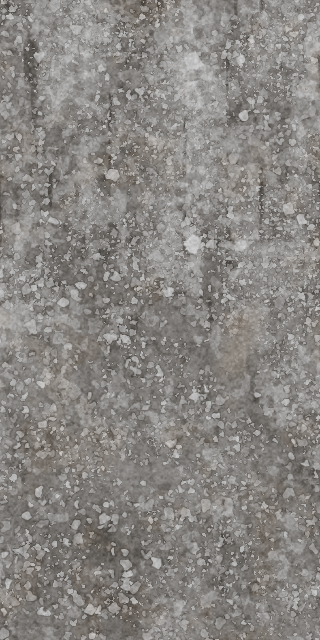
Reproduce this texture procedurally as a Shadertoy shader.

```glsl
// Weathered grey concrete with crusty lichen, pale round spots, dark stains and streaks.

float hash(vec2 p) {
    vec3 q = fract(p.xyx * vec3(0.1031, 0.1130, 0.0973));
    q += dot(q, q.yzx + 33.33);
    return fract((q.x + q.y) * q.z);
}

float noise(vec2 p) {
    vec2 i = floor(p), f = fract(p);
    f = f * f * (3.0 - 2.0 * f);
    return mix(mix(hash(i), hash(i + vec2(1, 0)), f.x),
               mix(hash(i + vec2(0, 1)), hash(i + vec2(1, 1)), f.x), f.y);
}

float fbm(vec2 p) {
    float sum = 0.0, amp = 0.533;
    for (int i = 0; i < 4; i++) {
        sum += amp * noise(p);
        p = mat2(1.6, 1.2, -1.2, 1.6) * p + 17.3;
        amp *= 0.5;
    }
    return sum;
}

// Scattered ragged discs: x = mask, y = shade, z = dark halo
vec3 lichenSpots(vec2 p, float scale, float coverLow, float coverHigh) {
    vec2 q = p * scale;
    q += 0.55 * (vec2(noise(q * 2.3), noise(q * 2.3 + 31.0)) - 0.5);
    vec3 spot = vec3(0.0, 0.6, 0.0);
    for (int y = -1; y <= 1; y++)
    for (int x = -1; x <= 1; x++) {
        vec2 cell = floor(q) + vec2(x, y);
        vec2 at = cell / scale;
        float cover = mix(coverLow, coverHigh, smoothstep(0.7, 1.2, at.y));
        cover *= smoothstep(0.28, 0.65, noise(at * 8.0 + scale));
        float present = step(hash(cell + 7.7), cover);
        float size = hash(cell + 51.0);
        float radius = mix(0.18, 0.48, size * size);
        vec2 jitter = vec2(hash(cell + 3.1), hash(cell + 19.4));
        float d = length(q - cell - 0.2 - 0.6 * jitter);
        float mask = present * (1.0 - smoothstep(radius - 0.07, radius + 0.07, d));
        float halo = present * (1.0 - smoothstep(radius, radius + 0.25, d));
        if (mask > spot.x) spot.xy = vec2(mask, mix(0.59, 0.77, hash(cell + 88.0)));
        spot.z = max(spot.z, halo);
    }
    return spot;
}

float addSpots(float tone, vec3 spot) {
    return mix(tone - 0.07 * spot.z, spot.y, 0.85 * spot.x);
}

// Wedge-shaped stain with a slanted upper edge, fading downwards
float stain(vec2 d) {
    float edge = d.y + 0.5 * d.x + 0.06 * (fbm(d * 22.0 + 40.0) - 0.5);
    return (1.0 - smoothstep(-0.025, 0.005, edge))
         * smoothstep(-0.07, 0.04, d.x) * (1.0 - smoothstep(0.1, 0.22, d.x))
         * exp(min(d.y, 0.0) * 4.5);
}

void mainImage(out vec4 fragColor, in vec2 fragCoord) {
    vec2 p = fragCoord / iResolution.x;
    float upper = smoothstep(0.7, 1.2, p.y);

    // Cloudy base with vertical runs
    float clouds = fbm(p * vec2(5.0, 3.5) + 4.0);
    float runs = fbm(p * vec2(15.0, 1.6) + 9.0);
    float tone = 0.505 + 0.22 * (clouds - 0.5) + 0.22 * (runs - 0.5) * (0.4 + 0.6 * upper);

    // Dark stains in the lower half
    for (int i = 0; i < 5; i++) {
        float k = float(i);
        vec2 apex = vec2(0.05 + 0.36 * mod(k, 3.0), i < 3 ? 0.73 : 0.36);
        if (i > 2) apex.x += 0.25;
        tone -= 0.10 * stain(p - apex);
    }

    // Pale crust, dense above and sparse below
    vec2 warped = p + 0.012 * (vec2(noise(p * 45.0), noise(p * 45.0 + 70.0)) - 0.5);
    float clump = noise(p * vec2(9.0, 6.0) + 2.0) - 0.5;
    float crust = fbm(warped * 34.0) + 0.22 * clump - mix(0.10, 0.0, upper);
    tone += 0.11 * smoothstep(0.48, 0.57, crust);
    tone -= 0.07 * smoothstep(0.58, 0.70, fbm(warped * 40.0 + 60.0));

    // Thin dark vertical marks
    float marks = noise(p * vec2(38.0, 5.0) + 13.0) + 0.25 * (fbm(p * 40.0) - 0.5);
    tone -= 0.13 * upper * smoothstep(0.80, 0.92, marks);

    // Lichen spots from fine to coarse
    tone = addSpots(tone, lichenSpots(p, 75.0, 0.40, 0.75));
    tone = addSpots(tone, lichenSpots(p + 3.0 * vec2(1, 0), 44.0, 0.50, 0.70));
    tone = addSpots(tone, lichenSpots(p + 6.0 * vec2(1, 0), 27.0, 0.50, 0.22));

    // Smooth warm smear
    vec2 s = p - vec2(0.75, 0.92);
    s = vec2(s.x - 0.3 * s.y, s.y) / vec2(0.07, 0.15);
    float smear = 1.0 - smoothstep(0.3, 1.2, length(s) + 0.6 * (fbm(p * 14.0) - 0.5));
    tone = mix(tone, 0.55 + 0.12 * (clouds - 0.5), 0.65 * smear);

    // Few large white blotches
    for (int i = 0; i < 4; i++) {
        vec2 c = vec2(0.605 + 0.145 * float(i % 2), 1.81 - 0.575 * float(i / 2));
        float radius = i % 2 == 0 ? 0.025 : 0.017;
        float d = length(p - c) + 0.022 * (fbm(p * 50.0) - 0.5);
        tone = mix(tone, 0.78, 0.9 * (1.0 - smoothstep(radius - 0.004, radius + 0.004, d)));
    }

    // Fine grit over everything
    tone += 0.17 * (fbm(p * 85.0 + 5.0) - 0.5) + 0.09 * (noise(p * 170.0) - 0.5);
    tone = clamp(tone, 0.27, 0.84);

    // Warm darks, neutral lights, brownish patches
    float warmth = 0.03 * (1.0 - smoothstep(0.35, 0.8, tone));
    warmth += 0.025 * smoothstep(0.52, 0.7, fbm(p * 11.0 + 25.0)) + 0.035 * smear;
    vec3 color = tone + warmth * vec3(0.4, -0.1, -0.6);
    fragColor = vec4(color, 1.0);
}
```
